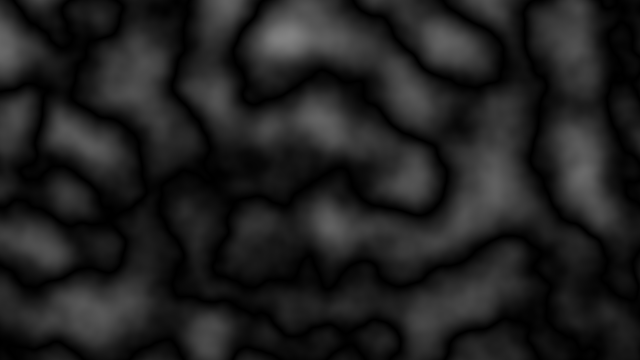
Give the GLSL for this texture, as a Shadertoy shader.

```glsl
// Dark grey cloudy cells parted by soft black veins.
// A few octaves of signed gradient noise are summed, then folded with an
// absolute value, so every zero crossing of the sum becomes a vein.

const float CELLS_PER_HEIGHT = 4.0;   // lattice cells of the coarsest octave
const int   OCTAVES          = 4;
const float LACUNARITY       = 2.0;   // frequency step between octaves
const float GAIN             = 0.3;   // amplitude step between octaves
const float BRIGHTNESS       = 0.86;
const float VEIN_SOFTNESS    = 0.3;   // rounding of the fold, in pixel footprints
const vec2  FIELD_OFFSET     = vec2(37.0, 61.0);
const vec2  OCTAVE_SHIFT     = vec2(17.3, 9.7);

// Integer hash of a lattice point to a gradient in the square [-1, 1]
vec2 latticeGradient(ivec2 cell) {
    uvec2 h = uvec2(cell) * uvec2(1597u, 3571u);
    h = (h ^ (h.yx >> 3u)) * 73939u + 1013u;
    h = (h ^ (h.yx >> 15u)) * 668265u;
    h = (h ^ (h.yx >> 13u)) * 374761u;
    h ^= h >> 16u;
    return vec2(h & 65535u) / 32767.5 - 1.0;
}

// Contribution of one cell corner at a local position
float cornerValue(ivec2 cell, vec2 local, ivec2 corner) {
    return dot(latticeGradient(cell + corner), local - vec2(corner));
}

float gradientNoise(vec2 p) {
    ivec2 cell = ivec2(floor(p));
    vec2 local = fract(p);
    vec2 fade = local * local * local * (local * (local * 6.0 - 15.0) + 10.0);

    float bottom = mix(cornerValue(cell, local, ivec2(0, 0)),
                       cornerValue(cell, local, ivec2(1, 0)), fade.x);
    float top    = mix(cornerValue(cell, local, ivec2(0, 1)),
                       cornerValue(cell, local, ivec2(1, 1)), fade.x);
    return mix(bottom, top, fade.y);
}

// Signed fractal sum, folded only once at the end
float fractalNoise(vec2 p) {
    float sum = 0.0;
    float amplitude = 1.0;
    for (int i = 0; i < OCTAVES; i++) {
        sum += amplitude * gradientNoise(p);
        p = p * LACUNARITY + OCTAVE_SHIFT;
        amplitude *= GAIN;
    }
    return sum;
}

void mainImage(out vec4 fragColor, in vec2 fragCoord) {
    vec2 p = fragCoord / iResolution.y * CELLS_PER_HEIGHT + FIELD_OFFSET;
    float field = fractalNoise(p);

    // Fold with a slightly rounded crease that still reaches black
    float crease = VEIN_SOFTNESS * fwidth(field);
    float folded = sqrt(field * field + crease * crease) - crease;

    fragColor = vec4(vec3(BRIGHTNESS * folded), 1.0);
}
```
